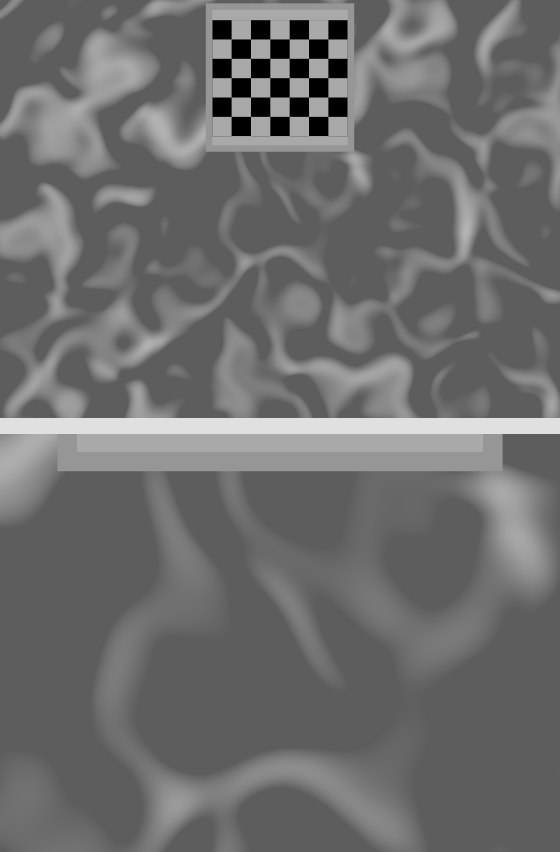
Top, the full canvas; bottom, a detail of the centre.
A WebGL 1 fragment shader for this texture:

```glsl
precision highp float;
// Draws a framed checkerboard on a ground of warped, clipped grey noise.

uniform vec2 u_resolution;

#define NOISE_SCALE 8.2
#define WARP_SCALE 0.9
#define WARP_AMOUNT 1.4
#define CLIP_SHIFT 0.01
#define CONTRAST 0.82
#define GROUND_GREY 0.365
#define FRAME_GREY 0.59
#define PANEL_GREY 0.663
#define FRAME_HALF 0.1775
#define PANEL_HALF 0.162
#define CELL_SIZE 0.0463
#define PANEL_HEIGHT 0.8145

// Random unit gradient for a lattice point
vec2 gradientAt(vec2 cell) {
  float h = fract(sin(dot(cell, vec2(127.1, 311.7))) * 43758.5453);
  float angle = 6.28318 * h;
  return vec2(cos(angle), sin(angle));
}

float gradientNoise(vec2 p) {
  vec2 i = floor(p);
  vec2 f = p - i;
  vec2 w = f * f * f * (f * (f * 6.0 - 15.0) + 10.0);
  vec2 e = vec2(1.0, 0.0);
  float a = dot(gradientAt(i), f);
  float b = dot(gradientAt(i + e.xy), f - e.xy);
  float c = dot(gradientAt(i + e.yx), f - e.yx);
  float d = dot(gradientAt(i + e.xx), f - e.xx);
  return mix(mix(a, b, w.x), mix(c, d, w.x), w.y);
}

// Folded noise whose lower half is cut flat
float cloudGrey(vec2 uv) {
  vec2 p = uv * NOISE_SCALE + 3.7;
  vec2 q = p * WARP_SCALE;
  vec2 warp = vec2(gradientNoise(q + vec2(17.3, 5.1)),
                   gradientNoise(q + vec2(41.9, 28.6)));
  float n = gradientNoise(p + WARP_AMOUNT * warp);
  float h = CONTRAST * max(0.0, n + CLIP_SHIFT);
  return GROUND_GREY + h / (1.0 + h);
}

// Antialiased coverage of a centred box
float boxMask(vec2 p, vec2 halfSize, float pixel) {
  vec2 d = abs(p) - halfSize;
  return clamp(0.5 - max(d.x, d.y) / pixel, 0.0, 1.0);
}

// Smoothed square wave, +1 on even cells and -1 on odd ones
vec2 squareWave(vec2 x, float pixel) {
  vec2 edge = 0.5 - abs(mod(x + 0.5, 2.0) - 1.0);
  return clamp(2.0 * edge / pixel, -1.0, 1.0);
}

void main() {
  float pixel = 1.0 / u_resolution.y;
  vec2 uv = gl_FragCoord.xy * pixel;
  vec2 centre = vec2(0.5 * u_resolution.x * pixel, PANEL_HEIGHT);
  vec2 p = uv - centre;

  // Ground, frame and panel
  float grey = cloudGrey(uv);
  grey = mix(grey, FRAME_GREY, boxMask(p, vec2(FRAME_HALF), pixel));
  grey = mix(grey, PANEL_GREY, boxMask(p, vec2(PANEL_HALF), pixel));

  // Seven by six checkers, black in the top left corner
  vec2 boardHalf = CELL_SIZE * vec2(3.5, 3.0);
  p.y += 0.0015;
  vec2 cells = vec2(p.x + boardHalf.x, boardHalf.y - p.y) / CELL_SIZE;
  vec2 wave = squareWave(cells, pixel / CELL_SIZE);
  float black = (0.5 + 0.5 * wave.x * wave.y) * boxMask(p, boardHalf, pixel);
  grey = mix(grey, 0.0, black);

  gl_FragColor = vec4(vec3(grey), 1.0);
}
```
